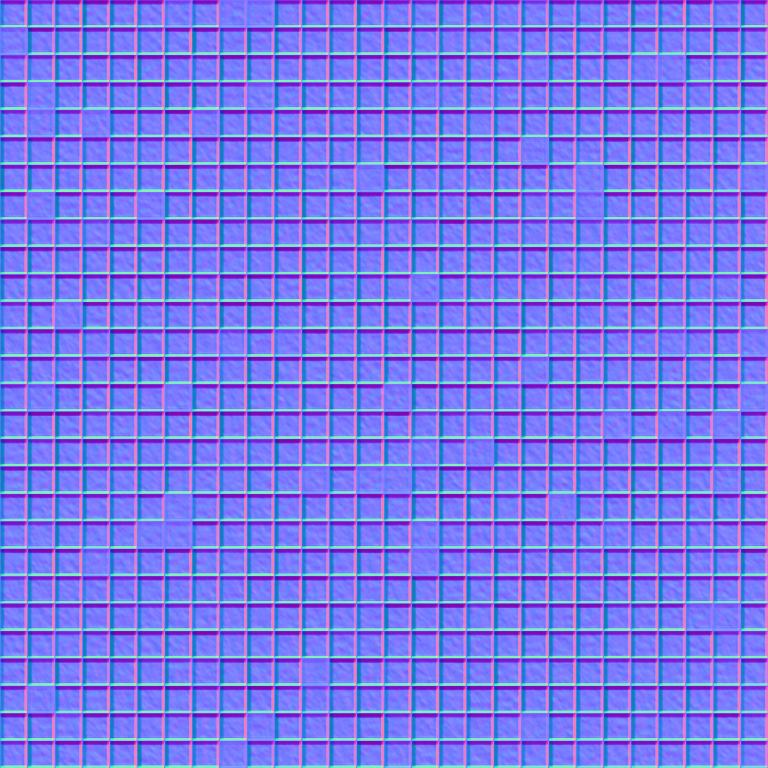
Reproduce this texture map procedurally as a three.js fragment shader.

```glsl
varying vec2 vUv;

float hash(vec2 p) {
  vec3 q = fract(p.xyx * vec3(0.1031, 0.1030, 0.0973));
  q += dot(q, q.yzx + 33.33);
  return fract((q.x + q.y) * q.z);
}

float valueNoise(vec2 p) {
  vec2 i = floor(p), f = fract(p);
  f = f * f * (3.0 - 2.0 * f);
  return mix(mix(hash(i), hash(i + vec2(1.0, 0.0)), f.x),
             mix(hash(i + vec2(0.0, 1.0)), hash(i + vec2(1.0, 1.0)), f.x), f.y);
}

// Rough stone relief
float grain(vec2 p) {
  float height = 0.0, amplitude = 0.032;
  for (int octave = 0; octave < 3; octave++) {
    height += amplitude * valueNoise(p);
    p = mat2(1.6, 1.2, -1.2, 1.6) * p + 17.3;
    amplitude *= 0.45;
  }
  return height;
}

vec2 grainSlope(vec2 p) {
  float e = 0.06;
  return vec2(grain((p - vec2(e, 0.0)) * 5.0) - grain((p + vec2(e, 0.0)) * 5.0),
              grain((p - vec2(0.0, e)) * 5.0) - grain((p + vec2(0.0, e)) * 5.0)) / (2.0 * e);
}

// Sloping band beside a tile edge: sharp start, softer inner side
float bevel(float d, float inner, float outer) {
  return smoothstep(-0.015, 0.035, d) * (1.0 - smoothstep(inner, outer, d));
}

void main() {
  vec2 grid = vUv * 28.0;
  vec2 tile = floor(grid);
  vec2 f = fract(grid);
  vec2 rim = min(f, 1.0 - f);

  // Each tile is raised and tilted a little differently; a few lie flush
  float raised = mix(0.7, 1.15, hash(tile + 3.7));
  raised *= mix(0.12, 1.0, smoothstep(0.02, 0.1, hash(tile + 41.2)));
  vec2 tilt = (vec2(hash(tile + 71.9), hash(tile + 113.4)) - 0.5) * 0.75;
  vec2 highSide = raised * (1.0 + tilt);
  vec2 lowSide = raised * (1.0 - tilt);

  // Bevels fade out toward the tile corners
  vec2 along = smoothstep(-0.01, 0.075, rim.yx);
  vec2 slope = vec2(-0.04, -0.03);
  slope.x += 1.75 * highSide.x * bevel(1.0 - f.x, 0.07, 0.125) * along.x;
  slope.x -= 1.5 * lowSide.x * bevel(f.x - 0.015, 0.07, 0.19) * along.x;
  slope.y += 2.3 * mix(raised, highSide.y, 0.4) * bevel(f.y, 0.06, 0.11) * along.y;
  slope.y -= 1.9 * lowSide.y * bevel(1.0 - f.y - 0.01, 0.07, 0.18) * along.y;

  // Grain covers the tile face and thins out over the joints
  float face = smoothstep(0.03, 0.15, min(rim.x, rim.y));
  slope += grainSlope(grid) * mix(0.3, 1.0, face);

  // Faint ridge just inside the joint
  vec2 ridge = smoothstep(0.04, 0.0, abs(rim - 0.15)) * face;
  slope += 0.1 * ridge * sign(0.5 - f);

  vec3 normal = normalize(vec3(slope, 1.0));
  gl_FragColor = vec4(normal * 0.5 + 0.5, 1.0);
}
```
